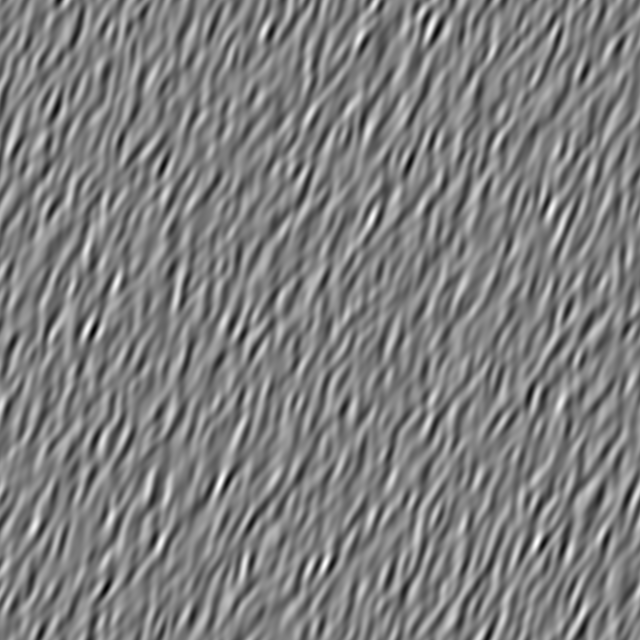
Write a Shadertoy shader that draws this texture.

```glsl
#define CELLS 20.0          // grid cells across the canvas height
#define KERNELS 16          // wave packets per cell
#define PACKET_WIDTH 0.22   // gaussian deviations, in cells
#define PACKET_LENGTH 0.34
#define FREQUENCY 39.0      // ripples per canvas height
#define FREQUENCY_JITTER 13.0
#define STREAK_ANGLE 1.18   // radians from horizontal
#define ANGLE_JITTER 0.24
#define MEAN_GREY 0.497
#define CONTRAST 0.128

const float PI = 3.14159265;

// Integer hash giving three values in 0..1
vec3 hash3(ivec3 seed) {
    uvec3 v = uvec3(seed + 1000) * 1664525u + 1013904223u;
    v.x += v.y * v.z; v.y += v.z * v.x; v.z += v.x * v.y;
    v ^= v >> 16u;
    v.x += v.y * v.z; v.y += v.z * v.x; v.z += v.x * v.y;
    return vec3(v >> 8u) / 16777216.0;
}

// Sum of randomly placed and turned wave packets, scaled to unit variance
float gaborNoise(vec2 p) {
    ivec2 home = ivec2(floor(p));
    float sum = 0.0;
    for (int y = -1; y <= 1; y++)
    for (int x = -1; x <= 1; x++) {
        ivec2 cell = home + ivec2(x, y);
        for (int k = 0; k < KERNELS; k++) {
            vec3 place = hash3(ivec3(cell, k));
            vec2 jitter = hash3(ivec3(cell, k + KERNELS)).xy * 2.0 - 1.0;
            float angle = STREAK_ANGLE + ANGLE_JITTER * jitter.x;
            float frequency = (FREQUENCY + FREQUENCY_JITTER * jitter.y) / CELLS;
            vec2 along = vec2(cos(angle), sin(angle));
            vec2 across = vec2(along.y, -along.x);
            vec2 offset = p - vec2(cell) - place.xy;
            vec2 d = vec2(dot(offset, across), dot(offset, along));
            vec2 scaled = d / vec2(PACKET_WIDTH, PACKET_LENGTH);
            sum += exp(-0.5 * dot(scaled, scaled))
                 * cos(2.0 * PI * (frequency * d.x + place.z));
        }
    }
    float variance = 0.5 * float(KERNELS) * PI * PACKET_WIDTH * PACKET_LENGTH;
    return sum / sqrt(variance);
}

void mainImage(out vec4 fragColor, in vec2 fragCoord) {
    vec2 uv = fragCoord / iResolution.y;
    float grey = MEAN_GREY + CONTRAST * gaborNoise(uv * CELLS);
    fragColor = vec4(vec3(clamp(grey, 0.0, 1.0)), 1.0);
}
```
